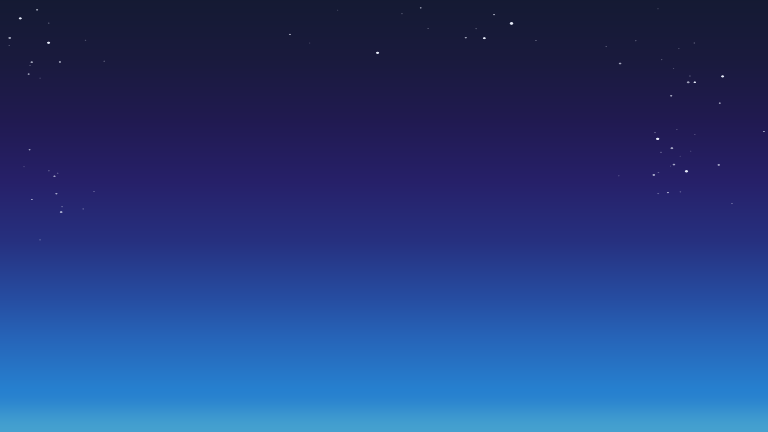
A Shadertoy shader for this background:

```glsl
// Draws a twilight sky fading from navy to cyan, with sparse clusters of stars.

// Sine-free hash: two values in 0..1 for each cell
vec2 hash2(vec2 cell) {
    vec3 q = fract(cell.xyx * vec3(0.1031, 0.1030, 0.0973));
    q += dot(q, q.yzx + 33.33);
    return fract((q.xx + q.yz) * q.zy);
}

// Vertical gradient, blended upwards from the horizon
vec3 skyColor(float height) {
    vec3 color = vec3(0.27, 0.63, 0.81);
    color = mix(color, vec3(0.15, 0.50, 0.81), smoothstep(0.0, 0.10, height));
    color = mix(color, vec3(0.15, 0.39, 0.72), clamp((height - 0.10) / 0.12, 0.0, 1.0));
    color = mix(color, vec3(0.15, 0.30, 0.63), clamp((height - 0.22) / 0.09, 0.0, 1.0));
    color = mix(color, vec3(0.15, 0.19, 0.50), clamp((height - 0.31) / 0.13, 0.0, 1.0));
    color = mix(color, vec3(0.15, 0.125, 0.41), clamp((height - 0.44) / 0.14, 0.0, 1.0));
    color = mix(color, vec3(0.125, 0.10, 0.31), clamp((height - 0.58) / 0.15, 0.0, 1.0));
    color = mix(color, vec3(0.10, 0.10, 0.24), clamp((height - 0.73) / 0.13, 0.0, 1.0));
    return mix(color, vec3(0.08, 0.10, 0.20), clamp((height - 0.86) / 0.14, 0.0, 1.0));
}

// Soft elliptical patch of the sky
float patchAt(vec2 p, vec2 center, vec2 size) {
    vec2 d = (p - center) / size;
    return exp(-dot(d, d));
}

// Chance of a star: left edge, top middle and right side
float starDensity(vec2 p) {
    return 0.40 * patchAt(p, vec2(0.10, 0.91), vec2(0.12, 0.08))
         + 0.40 * patchAt(p, vec2(0.10, 0.55), vec2(0.12, 0.08))
         + 0.40 * patchAt(p, vec2(1.02, 0.95), vec2(0.28, 0.06))
         + 0.45 * patchAt(p, vec2(1.53, 0.87), vec2(0.15, 0.08))
         + 0.50 * patchAt(p, vec2(1.59, 0.63), vec2(0.15, 0.10));
}

// One jittered star per grid cell, kept where the density allows
float starLayer(vec2 p, float cells, float radius, float share, float seed) {
    vec2 cell = floor(p * cells);
    vec2 jitter = hash2(cell + seed);
    vec2 traits = hash2(cell + seed + 71.0);
    vec2 center = (cell + 0.2 + 0.6 * jitter) / cells;
    float pixel = 1.0 / iResolution.y;
    float size = radius * mix(0.6, 1.0, traits.y);
    float dist = length((p - center) * vec2(0.8, 1.1));
    float disc = 1.0 - smoothstep(size - 0.5 * pixel, size + 0.5 * pixel, dist);
    return disc * step(traits.x, share * starDensity(center));
}

void mainImage(out vec4 fragColor, in vec2 fragCoord) {
    vec2 p = fragCoord / iResolution.y;
    vec3 color = skyColor(p.y);

    // Faint dust first, then fewer and brighter stars
    for (int i = 0; i < 3; i++) {
        float level = float(i);
        float star = starLayer(p, 24.0 - 5.0 * level, 0.0016 + 0.0009 * level,
                               0.9 - 0.2 * level, 13.0 + 29.0 * level);
        color = mix(color, vec3(0.93, 0.95, 1.0), star * (0.3 + 0.33 * level));
    }
    fragColor = vec4(color, 1.0);
}
```
